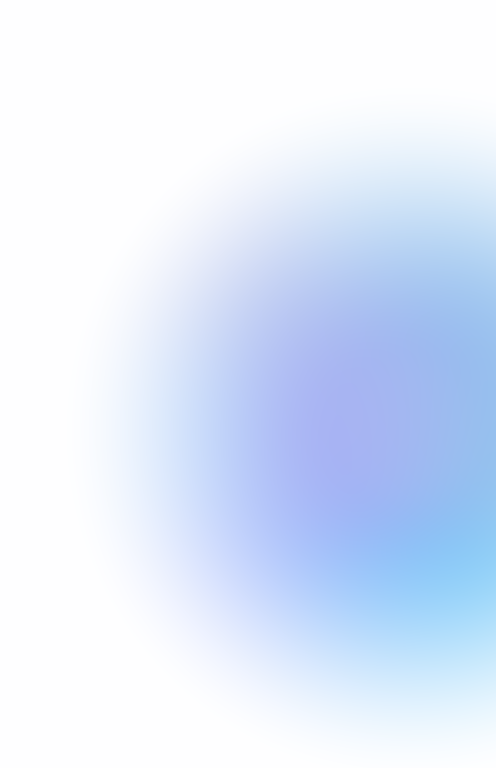
Give the GLSL for this background, as a WebGL 1 fragment shader.

```glsl
precision highp float;
// A soft round glow on white, violet at its heart and shifting to
// periwinkle on the left and sky blue on the right. A radial falloff
// sets its strength; Gaussian-weighted colour anchors set its tint.

uniform vec2 u_resolution;

#define ASPECT 0.6445
#define GLOW_CENTER vec2(0.534, 0.438)
#define GLOW_INNER 0.091
#define GLOW_OUTER 0.469
#define TINT_SPREAD 50.0
#define PAPER vec3(0.998, 0.998, 1.0)

// Premultiplied tint of one anchor, with its weight in alpha.
vec4 anchor(vec2 p, vec2 place, vec3 tint, float strength) {
  vec2 d = p - place;
  return vec4(tint, 1.0) * strength * exp(-TINT_SPREAD * dot(d, d));
}

// Smooth blend of all the anchors, running around the glow.
vec3 glowTint(vec2 p) {
  // Violet heart
  vec4 sum = anchor(p, vec2(0.440, 0.440), vec3(0.675, 0.690, 0.955), 1.6);
  sum += anchor(p, vec2(0.510, 0.583), vec3(0.660, 0.720, 0.940), 1.0);
  // Periwinkle left side
  sum += anchor(p, vec2(0.234, 0.440), vec3(0.590, 0.765, 0.970), 1.0);
  sum += anchor(p, vec2(0.280, 0.660), vec3(0.580, 0.660, 0.900), 1.0);
  sum += anchor(p, vec2(0.312, 0.219), vec3(0.570, 0.660, 0.990), 1.0);
  // Sky blue top, right and bottom
  sum += anchor(p, vec2(0.520, 0.740), vec3(0.580, 0.775, 0.930), 1.0);
  sum += anchor(p, vec2(0.638, 0.675), vec3(0.470, 0.720, 0.920), 1.0);
  sum += anchor(p, vec2(0.638, 0.440), vec3(0.570, 0.770, 0.925), 1.0);
  sum += anchor(p, vec2(0.638, 0.167), vec3(0.410, 0.780, 0.970), 1.0);
  sum += anchor(p, vec2(0.480, 0.167), vec3(0.480, 0.750, 0.980), 1.0);
  return sum.rgb / sum.a;
}

void main() {
  vec2 p = gl_FragCoord.xy / u_resolution * vec2(ASPECT, 1.0);

  // Full strength in the core, easing out to bare paper
  float radius = distance(p, GLOW_CENTER);
  float glow = 1.0 - smoothstep(GLOW_INNER, GLOW_OUTER, radius);

  gl_FragColor = vec4(mix(PAPER, glowTint(p), glow), 1.0);
}
```
